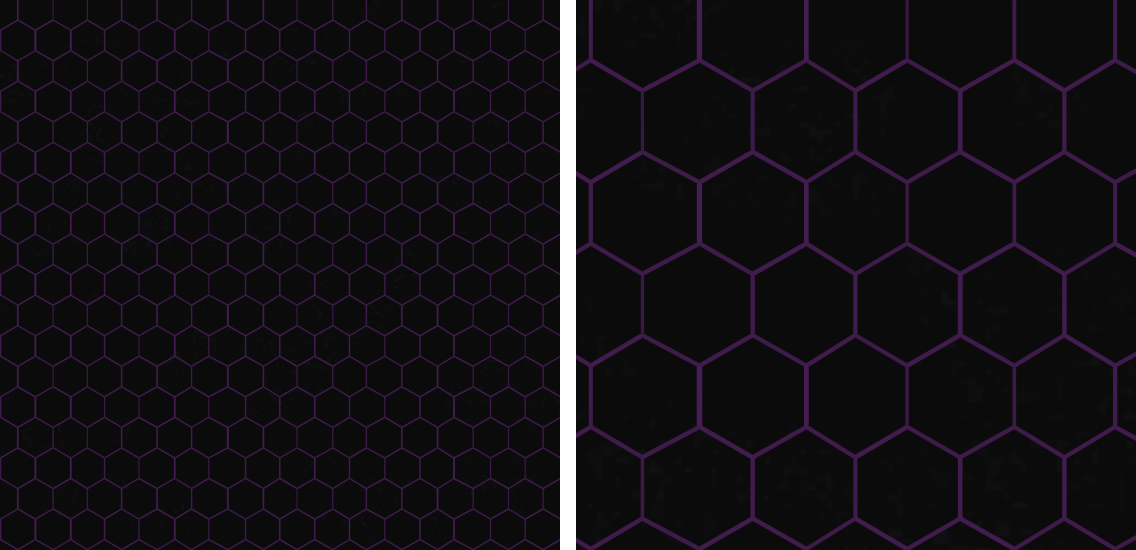
Left, the full canvas; right, a detail of the centre.
Write a Shadertoy shader that draws this pattern.

```glsl
const float COLUMNS = 16.0;
const float ROWS = 18.0;
const float ROW_PITCH = 0.8660254;   // row spacing when a cell is one unit wide
const float ROW_PHASE = 0.323;

const vec3 GROUND = vec3(0.042, 0.042, 0.047);
const vec3 LINE_DIM = vec3(0.215, 0.095, 0.255);
const vec3 LINE_BRIGHT = vec3(0.285, 0.118, 0.340);

float hash(vec2 p) {
    return fract(sin(dot(p, vec2(127.1, 311.7))) * 43758.5);
}

// Value noise that wraps after a whole number of cells
float tiledNoise(vec2 uv, vec2 period) {
    vec2 p = uv * period;
    vec2 cell = floor(p);
    vec2 f = fract(p);
    f = f * f * (3.0 - 2.0 * f);
    vec2 lo = mod(cell, period);
    vec2 hi = mod(cell + 1.0, period);
    return mix(mix(hash(lo), hash(vec2(hi.x, lo.y)), f.x),
               mix(hash(vec2(lo.x, hi.y)), hash(hi), f.x), f.y);
}

// Sideways offset of one half-column boundary
float columnShift(float index, float amount) {
    return (hash(vec2(mod(index, 2.0 * COLUMNS), 7.0)) - 0.5) * amount;
}

// Uneven column spacing, interpolated between half-column boundaries
float warpColumns(float x, float amount) {
    float index = floor(2.0 * x);
    return x + mix(columnShift(index, amount),
                   columnShift(index + 1.0, amount), fract(2.0 * x));
}

// Offset from the centre of the nearest hexagon
vec2 hexLocal(vec2 p) {
    vec2 size = vec2(1.0, 2.0 * ROW_PITCH);
    vec2 a = mod(p, size) - 0.5 * size;
    vec2 b = mod(p - 0.5 * size, size) - 0.5 * size;
    return dot(a, a) < dot(b, b) ? a : b;
}

// Returns line coverage in x and line brightness in y
vec2 hexLine(vec2 p, float pixel) {
    vec2 local = hexLocal(p);
    vec2 diagonal = vec2(0.5, ROW_PITCH);
    float slanted = dot(abs(local), diagonal);
    bool upright = abs(local.x) > slanted;
    float edgeDistance = 0.5 - max(abs(local.x), slanted);

    // Whole-number edge key, shared by both neighbouring cells
    vec2 normal = (upright ? vec2(1.0, 0.0) : diagonal) * sign(local);
    vec2 middle = p - local + 0.5 * normal;
    vec2 key = round(middle * vec2(4.0, 2.0 / ROW_PITCH));
    key = mod(key, vec2(4.0 * COLUMNS, 2.0 * ROWS));

    // Upright weight follows the column, with a little change per edge
    float columnWeight = hash(vec2(key.x, 19.0));
    float edgeWeight = hash(key + 3.0);
    float weight = upright ? mix(columnWeight, edgeWeight, 0.2)
                           : mix(0.4, 0.6, edgeWeight);
    float halfWidth = 0.5 * mix(0.029, 0.054, weight);
    float coverage = clamp((halfWidth - edgeDistance) / pixel + 0.5, 0.0, 1.0);
    return vec2(coverage, weight);
}

// Sparse faint flecks gathered in soft patches
float flecks(vec2 uv) {
    float patches = smoothstep(0.4, 0.85, tiledNoise(uv, vec2(18.0)));
    float grain = tiledNoise(uv, vec2(190.0, 186.0));
    return patches * smoothstep(0.6, 1.0, grain);
}

void mainImage(out vec4 fragColor, in vec2 fragCoord) {
    vec2 uv = fragCoord / iResolution.xy;
    float pixel = COLUMNS / iResolution.x;

    // Hexagon grid in cell widths
    vec2 p = vec2(warpColumns(uv.x * COLUMNS, 0.07),
                  (uv.y * ROWS + ROW_PHASE) * ROW_PITCH);
    vec2 line = hexLine(p, pixel);

    // Dark ground with purple lines
    vec3 color = GROUND + flecks(uv) * vec3(0.018, 0.020, 0.019);
    color = mix(color, mix(LINE_DIM, LINE_BRIGHT, line.y), line.x);
    fragColor = vec4(color, 1.0);
}
```
